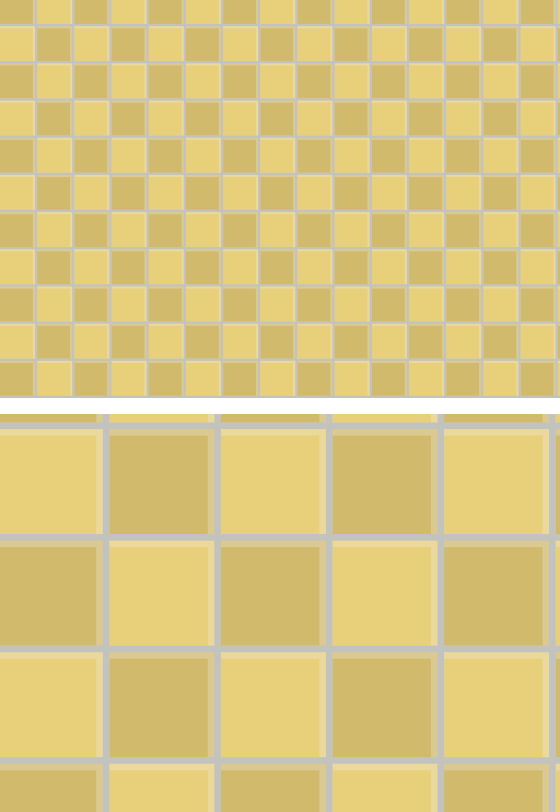
Top, the full canvas; bottom, a detail of the centre.
Reproduce this pattern procedurally as a WebGL 2 fragment shader.

```glsl
#version 300 es
precision highp float;

// Two-tone checkerboard of square tiles set in thin grey grout. Each tile has
// a pale bevel along its top and right sides. Cells are split with floor and
// fract; straight edges are smoothed by their coverage of one pixel.

uniform vec2 u_resolution;
out vec4 outColor;

const float TILES_ACROSS = 256.0 / 17.0;   // tile pitches per canvas width
const float GROUT_WIDTH = 1.0 / 17.0;      // in tile pitches
const float BEVEL_WIDTH = 1.0 / 17.0;
const float BEVEL_STRENGTH = 0.28;

const vec3 DARK_TILE = vec3(0.82, 0.73, 0.42);
const vec3 LIGHT_TILE = vec3(0.91, 0.81, 0.48);
const vec3 GROUT = vec3(0.76, 0.76, 0.75);
const vec3 BEVEL_TINT = vec3(0.95);

// Share of a pixel lying inside a shape, from its signed distance.
float coverage(float dist, float pixel) {
    return clamp(0.5 - dist / pixel, 0.0, 1.0);
}

// Signed distance to an axis-aligned box, using the larger axis distance.
float boxDistance(vec2 p, vec2 center, vec2 halfSize) {
    vec2 d = abs(p - center) - halfSize;
    return max(d.x, d.y);
}

// Alternates between two colours by the parity of the cell.
vec3 checker(vec2 cell, vec3 evenColor, vec3 oddColor) {
    return mix(evenColor, oddColor, mod(cell.x + cell.y, 2.0));
}

// Colour of one cell; local runs from -0.5 to 0.5 with grout around its rim.
vec3 tileCell(vec2 local, vec3 base, float pixel) {
    float tileHalf = 0.5 - 0.5 * GROUT_WIDTH;
    float faceHalf = tileHalf - 0.5 * BEVEL_WIDTH;
    vec2 faceCenter = vec2(-0.5 * BEVEL_WIDTH);

    float tile = coverage(boxDistance(local, vec2(0.0), vec2(tileHalf)), pixel);
    float face = coverage(boxDistance(local, faceCenter, vec2(faceHalf)), pixel);

    vec3 bevel = mix(base, BEVEL_TINT, BEVEL_STRENGTH);
    return mix(GROUT, mix(bevel, base, face), tile);
}

void main() {
    float pixel = TILES_ACROSS / u_resolution.x;

    // Shift so cell borders run down the middle of the grout.
    vec2 groutShift = 0.5 * GROUT_WIDTH * vec2(1.0, -1.0);
    vec2 grid = gl_FragCoord.xy * pixel + groutShift;
    vec2 cell = floor(grid);
    vec2 local = fract(grid) - 0.5;

    vec3 base = checker(cell, DARK_TILE, LIGHT_TILE);
    outColor = vec4(tileCell(local, base, pixel), 1.0);
}
```
